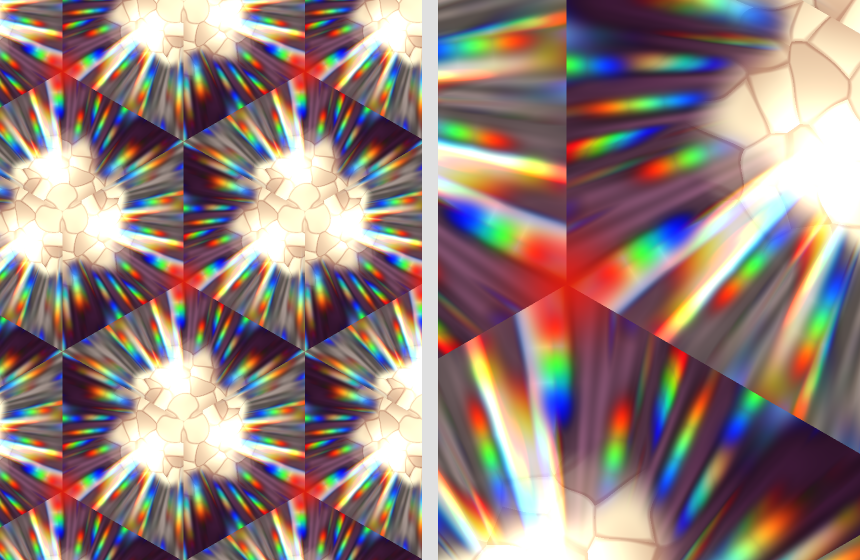
Left: the whole. Right: its middle third, enlarged.
A Shadertoy shader for this pattern:

```glsl
// Kaleidoscope of crystal stars on a hexagonal lattice. Each hexagon is one
// 120 degree wedge turned three times: cream facets at the hub, then radial
// streaks whose red, green and blue are spread along the radius like a prism.

const float CELL_RADIUS = 0.25;                // hub to corner, in canvas heights
const vec2  HUB = vec2(0.5443, 0.6224);        // one hub, in canvas heights
const float THIRD_TURN = 2.0943951;
const float CORE_RADIUS = 0.47;
const float FACET_SCALE = 8.5;
const vec3  SPREAD = vec3(1.0, 0.0, -1.0);     // red outward, blue inward
const vec3  TAUPE = vec3(0.50, 0.45, 0.43);
const vec3  PLUM = vec3(0.20, 0.08, 0.18);
const vec3  MAUVE = vec3(0.40, 0.25, 0.34);
const vec3  CREAM = vec3(1.00, 0.95, 0.80);
const vec3  AMBER = vec3(0.70, 0.52, 0.42);
const vec3  CORNER_RED = vec3(0.90, 0.10, 0.06);

// Flares: angle from the wedge axis, radius, length, width
const int FLARE_COUNT = 8;
const vec4 FLARES[FLARE_COUNT] = vec4[FLARE_COUNT](
    vec4( 0.86, 0.55, 0.110, 0.050),
    vec4(-1.00, 0.65, 0.120, 0.035),
    vec4(-0.03, 0.81, 0.065, 0.045),
    vec4(-0.63, 0.65, 0.080, 0.035),
    vec4( 0.55, 0.86, 0.070, 0.035),
    vec4( 0.19, 0.60, 0.070, 0.035),
    vec4( 0.42, 0.68, 0.090, 0.025),
    vec4(-0.30, 0.62, 0.070, 0.030));

float hash(vec2 p) {
    return fract(sin(dot(p, vec2(127.1, 311.7))) * 43758.55);
}

vec2 hash2(vec2 p) {
    return vec2(hash(p), hash(p + 19.3));
}

float noise(vec2 p) {
    vec2 i = floor(p), f = fract(p);
    f = f * f * (3.0 - 2.0 * f);
    return mix(mix(hash(i), hash(i + vec2(1, 0)), f.x),
               mix(hash(i + vec2(0, 1)), hash(i + vec2(1, 1)), f.x), f.y);
}

// Offset from the nearest hub of a pointy-topped hexagonal lattice
vec2 hexCell(vec2 p) {
    vec2 period = vec2(sqrt(3.0), 3.0);
    vec2 a = mod(p + 0.5 * period, period) - 0.5 * period;
    vec2 b = mod(p, period) - 0.5 * period;
    return dot(a, a) < dot(b, b) ? a : b;
}

// Noise drawn out along the radius, sampled apart for each colour
vec3 prismStreaks(float angle, float r, vec2 freq, float shift) {
    vec3 n;
    for (int c = 0; c < 3; c++) {
        float rr = r - SPREAD[c] * shift;
        n[c] = noise(vec2(angle * freq.x + rr * 1.5, rr * freq.y) + 40.0);
    }
    return n;
}

vec3 flares(float angle, float r) {
    vec3 sum = vec3(0.0);
    for (int i = 0; i < FLARE_COUNT; i++) {
        vec4 f = FLARES[i];
        float across = (angle - f.x) * r / f.w;
        vec3 along = (r - f.y - SPREAD * 0.085) / f.z;
        sum += exp(-across * across - along * along);
    }
    return sum;
}

// Voronoi shards, each with its own tint and tilt, and amber rims
vec3 facets(vec2 q) {
    vec2 p = q * FACET_SCALE + 0.7 * noise(q * 9.0 + 7.0);
    vec2 base = floor(p), id = base, away = vec2(0.0);
    float near = 9.0, next = 9.0;
    for (int y = -1; y <= 1; y++)
    for (int x = -1; x <= 1; x++) {
        vec2 cell = base + vec2(x, y);
        vec2 d = cell + hash2(cell) - p;
        float dist = length(d);
        next = min(next, max(near, dist));
        if (dist < near) { near = dist; id = cell; away = d; }
    }
    float tilt = dot(away, hash2(id + 5.0) - 0.5) * 1.3;
    float rim = 1.0 - smoothstep(0.02, 0.16, next - near);
    float light = 0.35 + 0.75 * hash(id + 2.0) + tilt - 0.45 * rim;
    return mix(AMBER, CREAM, clamp(light, 0.0, 1.15));
}

vec3 crystal(vec2 p) {
    // Fold the cell onto its upper wedge by rotation
    vec2 cell = hexCell(p);
    float r = length(cell);
    float angle = atan(cell.x, cell.y + 1e-6);
    angle -= THIRD_TURN * floor(angle / THIRD_TURN + 0.5);
    vec2 q = r * vec2(sin(angle), cos(angle));

    // Grey at one side of the wedge, dark at the other
    vec3 col = mix(TAUPE, MAUVE, smoothstep(-0.6, 0.1, angle));
    col = mix(col, PLUM, smoothstep(0.1, 0.75, angle) * smoothstep(0.3, 0.7, r));
    col *= 0.65 + 0.7 * noise(vec2(angle * 34.0, r * 3.0));

    // Rainbow streaks and flares
    vec3 wide = smoothstep(0.56, 0.92, prismStreaks(angle, r, vec2(9.0, 5.0), 0.07));
    vec3 fine = smoothstep(0.62, 0.95, prismStreaks(angle, r, vec2(21.0, 4.0), 0.09));
    vec3 light = wide + 0.7 * fine;
    float strength = min(max(light.r, max(light.g, light.b)), 1.0);
    col = mix(col, light, 0.75 * strength);
    vec3 flare = flares(angle, r);
    float glare = min(max(flare.r, max(flare.g, flare.b)), 1.0);
    col = mix(col, flare * 1.1, 0.9 * glare);

    // Red glow where three wedge tips meet
    vec2 tip = q - vec2(0.0, 1.0);
    col = mix(col, CORNER_RED, 0.9 * exp(-dot(tip, tip) / 0.014));

    // Faceted hub with a ragged rim and a white hot spot
    float ragged = r + 0.30 * (noise(q * 7.0 + 3.0) - 0.5);
    float core = 1.0 - smoothstep(CORE_RADIUS - 0.13, CORE_RADIUS + 0.10, ragged);
    col = mix(col, facets(q), core);
    vec2 spot = q - vec2(-0.06, 0.34);
    col += CREAM * 0.75 * exp(-dot(spot, spot) / 0.014);
    col += CREAM * 0.12 * exp(-r * r / 0.20);
    return clamp(col, 0.0, 1.0);
}

void mainImage(out vec4 fragColor, in vec2 fragCoord) {
    // Four samples per pixel smooth the seams
    vec3 sum = vec3(0.0);
    for (int i = 0; i < 4; i++) {
        vec2 jitter = vec2(i % 2, i / 2) * 0.5 - 0.25;
        vec2 uv = (fragCoord + jitter) / iResolution.y;
        sum += crystal((uv - HUB) / CELL_RADIUS);
    }
    fragColor = vec4(sum / 4.0, 1.0);
}
```
